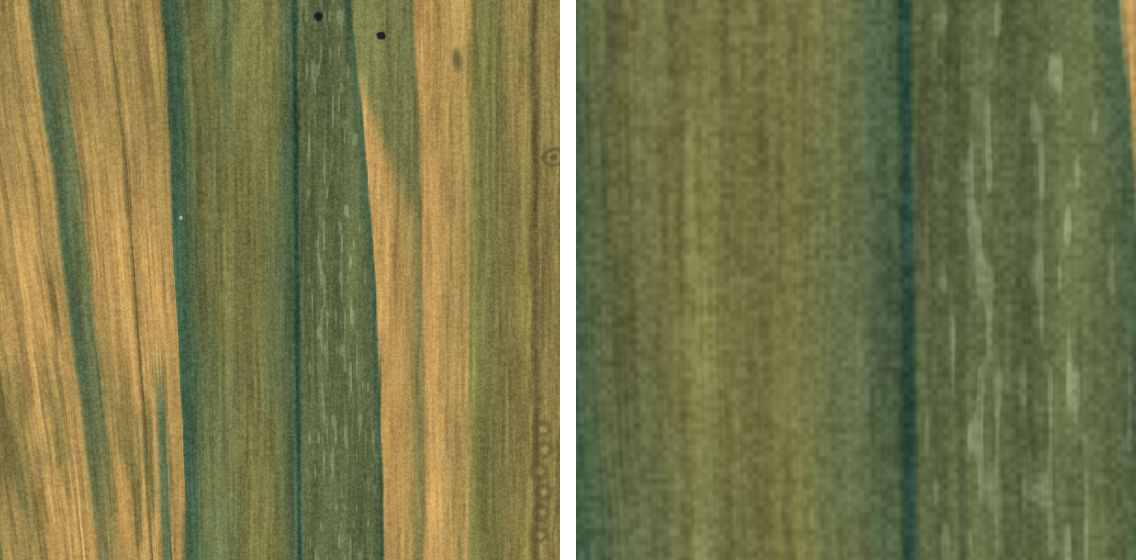
Left: the whole. Right: its middle third, enlarged.
Write a Shadertoy shader that draws this texture.

```glsl
// Weathered wooden boards stained in green, olive and amber bands.
// Bands are soft masks along a leaning grain coordinate; stretched noise
// adds fibres, pores and ragged edges, then small knots and nail holes.

#define PINE   vec3(0.25, 0.35, 0.26)
#define MOSS   vec3(0.395, 0.435, 0.28)
#define OLIVE  vec3(0.50, 0.49, 0.285)
#define TAN    vec3(0.665, 0.565, 0.33)
#define AMBER  vec3(0.72, 0.58, 0.34)
#define UMBER  vec3(0.36, 0.33, 0.20)
#define SEAM   vec3(0.15, 0.28, 0.24)
#define LEAN   0.15
#define FIBRE  0.36
#define CLOTH  0.085

float hash(vec2 p) {
    vec3 q = fract(p.xyx * 0.1031);
    q += dot(q, q.yzx + 33.33);
    return fract((q.x + q.y) * q.z);
}

float noise(vec2 p) {
    vec2 i = floor(p), f = fract(p);
    f = f * f * (3.0 - 2.0 * f);
    return mix(mix(hash(i), hash(i + vec2(1, 0)), f.x),
               mix(hash(i + vec2(0, 1)), hash(i + vec2(1, 1)), f.x), f.y);
}

float fbm(vec2 p) {
    float sum = 0.0, amp = 0.533;
    for (int i = 0; i < 4; i++) {
        sum += amp * noise(p);
        p = p * 2.03 + 17.3;
        amp *= 0.5;
    }
    return sum;
}

// Soft-edged mask that is 1 between a and b
float band(float x, float a, float b, float soft) {
    return smoothstep(a - soft, a + soft, x) - smoothstep(b - soft, b + soft, x);
}

void mainImage(out vec4 fragColor, in vec2 fragCoord) {
    vec2 uv = fragCoord / iResolution.xy;
    float x = uv.x, t = 1.0 - uv.y;
    vec2 p = vec2(x, t);

    // Grain coordinate: fibres lean on the left and run upright elsewhere
    float grain = x - LEAN * t * (1.0 - smoothstep(0.05, 0.5, x));
    grain += 0.012 * (fbm(vec2(x * 6.0, t * 4.0)) - 0.5);
    float coarse = fbm(vec2(grain * 45.0, t * 2.0)) - 0.5;
    float fine = fbm(vec2(grain * 170.0, t * 9.0)) - 0.5;
    float ragged = grain + 0.012 * fine + 0.008 * coarse;
    float edge = x + 0.006 * fine;

    // Left boards: tan wood with green stripes and lower smudges
    float warm = fbm(vec2(grain * 14.0, t * 1.5 + 5.0));
    vec3 col = mix(TAN * 0.93, AMBER, smoothstep(0.35, 0.7, warm));
    float smudge = smoothstep(0.5, 0.68, fbm(vec2(grain * 24.0, t * 4.0 + 9.0)));
    col = mix(col, OLIVE * 0.85, 0.75 * smudge * smoothstep(0.45, 0.9, t));
    float stripe = band(ragged, 0.050, 0.101, 0.007) * (1.0 - 0.5 * smoothstep(0.6, 1.0, t));
    col = mix(col, mix(PINE, MOSS, smoothstep(0.05, 0.10, grain) * 0.9), 0.88 * stripe);
    col = mix(col, UMBER, 0.65 * band(ragged, 0.190, 0.197, 0.004));
    col = mix(col, UMBER, 0.45 * band(ragged, 0.012, 0.017, 0.004));
    float sliver = band(ragged, 0.225, 0.250, 0.008) * smoothstep(0.6, 0.78, t);
    col = mix(col, PINE * 1.15, 0.8 * sliver);

    // Central green boards with a blue-green margin and a dark seam
    float greenEnd = 0.625 + 0.12 * t - 0.06 * t * t;
    float seamX = 0.526 + 0.009 * t;
    vec3 green = mix(MOSS * 1.08, OLIVE * 0.92, smoothstep(0.35, 0.7, fbm(vec2(x * 18.0, t * 2.0))));
    green = mix(green, MOSS * 0.94, smoothstep(-0.03, 0.01, x - seamX));
    green = mix(PINE * 1.08, green, smoothstep(0.300, 0.355, ragged));
    green = mix(green, PINE, 0.6 * band(edge, seamX - 0.025, seamX, 0.012));
    green = mix(green, PINE, 0.75 * smoothstep(0.025, 0.0, greenEnd - edge));
    green = mix(green, SEAM, 0.85 * smoothstep(0.007, 0.001, abs(x - seamX)));
    float dash = smoothstep(0.64, 0.9, noise(vec2(x * 190.0, t * 32.0)));
    green += 0.11 * dash * band(x, seamX + 0.01, greenEnd - 0.01, 0.01);
    col = mix(col, green, smoothstep(0.284, 0.291, ragged));

    // Amber boards, shaded by an olive wedge at the top
    float amberStart = 0.738 + 0.05 * t - 0.03 * t * t;
    float across = (x - greenEnd) / (amberStart - greenEnd);
    float wedge = 1.0 - smoothstep(-0.05, 0.08, t - 0.17 - 0.24 * across + 0.15 * coarse);
    float shadow = max(wedge, 0.6 * band(x, amberStart - 0.018, amberStart, 0.007));
    shadow *= 1.0 - smoothstep(-0.006, 0.004, edge - amberStart);
    vec3 amber = mix(AMBER, TAN, smoothstep(0.3, 0.8, across) * step(across, 1.0));
    amber = mix(amber, TAN, smoothstep(0.77, 0.83, x));
    amber = mix(amber, mix(MOSS, OLIVE, 0.45), 0.95 * shadow);
    col = mix(col, amber, smoothstep(-0.003, 0.003, edge - greenEnd));

    // Right olive board with yellow rims and wandering brown streaks
    float wander = x + 0.025 * (fbm(vec2(x * 7.0, t * 7.0)) - 0.5);
    vec3 olive = mix(OLIVE * 0.95, TAN * 0.93, smoothstep(0.87, 0.94, wander) * 0.65);
    olive = mix(olive, vec3(0.59, 0.57, 0.29), 0.6 * band(wander, 0.938, 0.947, 0.004));
    olive = mix(olive, UMBER, 0.65 * band(wander, 0.951, 0.962, 0.006));
    olive = mix(olive, UMBER, 0.5 * smoothstep(0.52, 0.72, fbm(vec2(wander * 55.0, t * 5.0))) * smoothstep(0.92, 0.96, x));
    col = mix(col, olive, smoothstep(0.834, 0.850, x + 0.02 * coarse));
    col = mix(col, vec3(0.56, 0.55, 0.28), 0.4 * band(x, 0.838, 0.850, 0.006));

    // Fibre contrast, dark pores and woven surface grain
    col *= 1.0 + FIBRE * (coarse + fine);
    float pore = smoothstep(0.68, 0.95, noise(vec2(grain * 130.0, t * 6.0 + 3.0)));
    col = mix(col, UMBER, 0.30 * pore * (1.0 - smoothstep(0.27, 0.32, grain)));
    col += CLOTH * (noise(uv * 300.0) - 0.5) + 0.04 * (noise(uv * vec2(110.0, 160.0)) - 0.5);

    // Ladder of small knots and one ringed knot near the right edge
    for (int i = 0; i < 6; i++) {
        vec2 c = vec2(0.967 + 0.006 * sin(float(i) * 2.3), 0.765 + 0.038 * float(i));
        float d = length((p - c) / vec2(0.013, 0.012) + 0.8 * (fbm(p * 60.0) - 0.5));
        col = mix(col, UMBER, 0.55 * exp(-6.0 * (d - 1.0) * (d - 1.0)));
        col += 0.07 * exp(-4.0 * d * d);
    }
    float ring = length((p - vec2(0.988, 0.28)) / vec2(0.022, 0.018) + 0.5 * fbm(p * 40.0) - 0.25);
    col = mix(col, UMBER, (0.4 + 0.35 * sin(ring * 9.0)) * smoothstep(1.5, 0.7, ring));

    // Dark blemish, two nail holes and a pale fleck
    float blemish = length((p - vec2(0.817, 0.11)) / vec2(0.010, 0.025) + fine);
    col = mix(col, UMBER, 0.75 * smoothstep(1.2, 0.2, blemish));
    for (int i = 0; i < 2; i++) {
        vec2 c = vec2(0.57, 0.03) + float(i) * vec2(0.11, 0.034);
        float d = length(p - c) + 0.004 * (noise(p * 150.0) - 0.5);
        col = mix(col, vec3(0.12, 0.08, 0.14), 0.92 * smoothstep(0.010, 0.005, d));
    }
    col = mix(col, vec3(0.70, 0.70, 0.50), smoothstep(0.005, 0.002, length(p - vec2(0.323, 0.389))));

    fragColor = vec4(clamp(col, 0.0, 1.0), 1.0);
}
```
